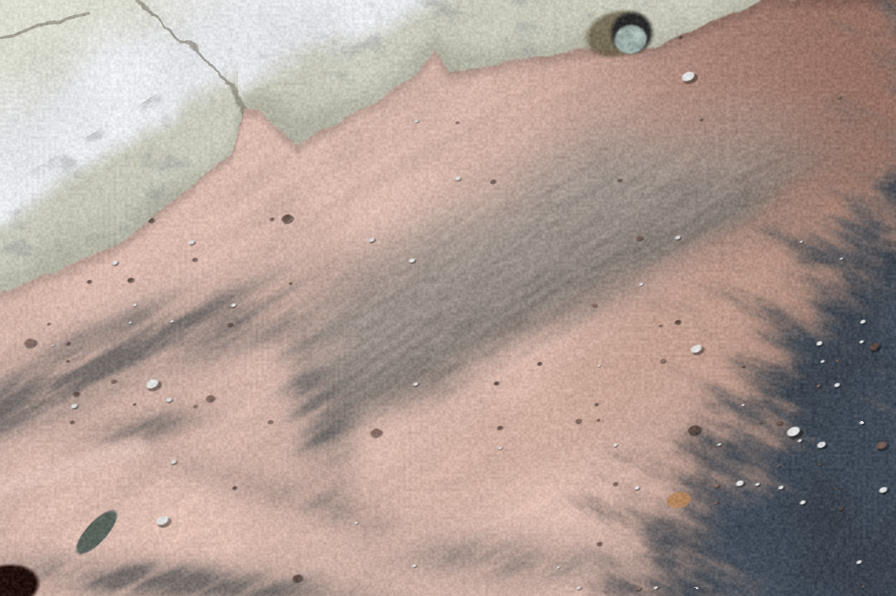
A WebGL 1 fragment shader for this texture:

```glsl
precision highp float;
uniform vec2 u_resolution;

#define PINK_SAND vec3(0.84, 0.715, 0.67)
#define BROWN_SAND vec3(0.56, 0.41, 0.36)
#define GREY_SAND vec3(0.58, 0.55, 0.525)
#define BLUE_SAND vec3(0.22, 0.265, 0.315)
#define PALE_ROCK vec3(0.86, 0.865, 0.82)
#define WHITE_ROCK vec3(0.90, 0.905, 0.92)
#define SHADE_ROCK vec3(0.66, 0.66, 0.60)
#define GRAIN 0.08
#define RIPPLE 0.14
#define SLOPE 0.54

float ramp(float a, float b, float x) { return clamp((x - a) / (b - a), 0.0, 1.0); }

float hash(vec2 p) { return fract(sin(dot(p, vec2(127.1, 311.7))) * 43758.5); }

float corner(vec2 cell, vec2 f) {
  float a = 6.2832 * hash(cell);
  return dot(vec2(cos(a), sin(a)), f);
}

float noise(vec2 p) {
  vec2 i = floor(p), f = p - i, w = f * f * (3.0 - 2.0 * f), e = vec2(1, 0);
  return mix(mix(corner(i, f), corner(i + e, f - e), w.x),
             mix(corner(i + e.yx, f - e.yx), corner(i + 1.0, f - 1.0), w.x), w.y);
}

float fbm(vec2 p) {
  float sum = 0.0, amp = 0.6;
  for (int i = 0; i < 4; i++) {
    sum += amp * noise(p);
    p = p * 2.03 + 17.0;
    amp *= 0.5;
  }
  return sum;
}

vec2 turn(vec2 p, float a) { return vec2(cos(a) * p.x + sin(a) * p.y, cos(a) * p.y - sin(a) * p.x); }

float stain(vec2 p, float x, float y, float rx, float ry, float a) {
  vec2 q = turn(p - vec2(x, y), a) / vec2(rx, ry);
  return exp(-dot(q, q));
}

float oval(vec2 p, vec2 c, vec2 r, float a, float soft) {
  return smoothstep(soft, -soft, (length(turn(p - c, a) / r) - 1.0) * min(r.x, r.y));
}

float line(vec2 p, vec2 a, vec2 b, float w) {
  vec2 d = b - a;
  float t = clamp(dot(p - a, d) / dot(d, d), 0.0, 1.0);
  return 1.0 - smoothstep(0.3 * w, w, length(p - a - d * t));
}

// Foot of the rock ledge as a height over x
float ledge(float x) {
  float h = 0.51 + 0.078 * ramp(0.0, 0.2, x) + 0.157 * ramp(0.2, 0.39, x);
  h += 0.07 * ramp(0.39, 0.41, x) - 0.06 * ramp(0.435, 0.5, x) + 0.108 * ramp(0.5, 0.686, x);
  h += 0.05 * ramp(0.686, 0.73, x) - 0.037 * ramp(0.73, 0.755, x);
  return h + 0.045 * ramp(0.755, 0.98, x) + 0.082 * ramp(1.1, 1.284, x);
}

vec3 sand(vec2 p) {
  vec2 q = turn(p, SLOPE);
  float cloud = fbm(p * 5.0), streak = fbm(q * vec2(5, 32));
  vec3 c = PINK_SAND * (1.0 + 0.1 * cloud + 0.09 * streak);
  c = mix(c, BROWN_SAND, 0.9 * smoothstep(0.75, 1.6, p.x + 0.35 * (p.y - 0.6)));
  c = mix(c, vec3(0.77, 0.63, 0.56), 0.7 * stain(p, 1.13, 0.43, 0.4, 0.08, SLOPE));

  // Rippled grey sheet
  float low = p.y + 0.035 - 0.51 * p.x - 0.04 * cloud;
  float high = 0.51 + 0.3 * ramp(0.5, 1.0, p.x) - p.y;
  float sheet = smoothstep(-0.03, 0.07, low + 0.05 * streak) * smoothstep(-0.06, 0.13, high + 0.06 * cloud);
  sheet *= smoothstep(0.45, 0.6, p.x + 0.08 * streak) * (1.0 - 0.8 * smoothstep(1.2, 1.5, p.x));
  float ripple = RIPPLE * noise(q * vec2(14, 105) + 2.0 * cloud);
  c = mix(c, GREY_SAND * (0.83 + ripple + 0.2 * smoothstep(0.0, 0.22, low)), 0.9 * sheet);

  // Dark drifts and a pale trail
  float drift = 0.9 * stain(p, 0.06, 0.34, 0.19, 0.05, 0.45) + 0.75 * stain(p, 0.36, 0.46, 0.25, 0.055, 0.25);
  drift += 0.75 * stain(p, 0.25, 0.285, 0.09, 0.022, 0.2) + 0.65 * stain(p, 0.53, 0.32, 0.045, 0.13, 0.25);
  drift += 0.4 * stain(p, 0.48, 0.17, 0.19, 0.03, -0.3) + stain(p, 0.31, 0.02, 0.27, 0.032, -0.08);
  drift += 0.5 * stain(p, 0.85, 0.06, 0.2, 0.04, 0.0);
  c = mix(c, vec3(0.39, 0.38, 0.375), clamp(drift * (0.8 + 1.6 * streak), 0.0, 0.85));
  c = mix(c, vec3(0.88, 0.77, 0.73), 0.6 * line(p, vec2(0, 0.18), vec2(0.23, 0.25), 0.025));

  // Blue sand on the right, fringed with grey
  float left = 1.06 + 0.14 * ramp(0.17, 0.33, p.y) + 0.16 * ramp(0.33, 0.63, p.y) + 0.17 * ramp(0.63, 0.75, p.y);
  left = p.x - left + 0.3 * fbm(turn(p, -0.45) * vec2(6, 22)) + 0.14 * fbm(p * 9.0);
  c = mix(c, vec3(0.48, 0.43, 0.41), 0.8 * smoothstep(-0.1, 0.12, left));
  return mix(c, BLUE_SAND * (1.0 + 0.4 * cloud), 0.92 * smoothstep(0.0, 0.22, left));
}

vec3 rock(vec2 p, float above) {
  float cloud = fbm(p * 7.0);
  vec3 c = mix(PALE_ROCK, WHITE_ROCK, smoothstep(0.04, 0.17, 0.25 - abs(p.y - 0.69 - 0.52 * p.x) + 0.1 * cloud));
  float block = p.y - mix(0.63 + 0.62 * p.x, 0.674 + 0.44 * p.x, step(0.4, p.x));
  c = mix(c, vec3(0.78, 0.785, 0.73), smoothstep(0.03, -0.03, block + 0.06 * cloud));
  c = mix(c, SHADE_ROCK, 0.6 * smoothstep(0.06, 0.0, above + 0.05 * cloud));
  c = mix(c, vec3(0.58), 0.4 * smoothstep(0.1, 0.4, fbm(p * vec2(13, 20))) * step(block, 0.05));
  vec2 w = p + 0.015 * fbm(p * 22.0), joint = vec2(0.39, 0.857);
  float crack = line(w, vec2(0.23, 1), joint, 0.004) + line(w, joint, vec2(0.41, 0.81), 0.006);
  crack += line(w, vec2(0, 0.935), vec2(0.15, 0.98), 0.004);
  return mix(c, vec3(0.48, 0.46, 0.41), 0.6 * min(crack, 1.0)) * (1.0 + 0.08 * cloud);
}

// One jittered, shadowed pebble per cell
vec3 pebbles(vec3 c, vec2 p, float size, float density, float soft) {
  vec2 id = floor(p / size);
  float on = step(hash(id + 5.0), density), tone = hash(id + 31.0);
  vec2 at = (id + 0.3 + 0.4 * vec2(hash(id + 11.0), hash(id + 47.0))) * size;
  vec2 r = size * (0.05 + 0.07 * hash(id + 83.0)) * vec2(1.25, 0.8);
  vec3 tint = mix((0.36 + 0.4 * tone) * vec3(1, 0.8, 0.73), vec3(0.88), step(0.5, tone));
  c *= 1.0 - 0.4 * on * oval(p, at + r * vec2(0.4, -0.6), r * 1.15, 0.4, soft);
  return mix(c, tint, on * oval(p, at, r, 0.4, soft));
}

void main() {
  vec2 p = gl_FragCoord.xy / u_resolution.y;
  float soft = 1.0 / u_resolution.y;
  vec3 c = sand(p);

  // Scattered stones
  float busy = 0.05 + 0.25 * stain(p, 1.35, 0.2, 0.3, 0.22, 0.0) + 0.15 * stain(p, 0.2, 0.42, 0.35, 0.15, 0.4);
  c = pebbles(c, p, 0.034, busy, soft);
  c = pebbles(c, p + 0.37, 0.075, busy, soft);
  c = mix(c, vec3(0.7, 0.52, 0.37), oval(p, vec2(1.139, 0.161), vec2(0.02, 0.013), 0.2, soft));
  c = mix(c, vec3(0.35, 0.39, 0.36), oval(p, vec2(0.162, 0.107), vec2(0.047, 0.017), 0.83, soft));
  c = mix(c, vec3(0.13, 0.06, 0.05), oval(p, vec2(0.01, 0.015), vec2(0.055, 0.036), 0.2, 0.004));

  // Ledge, hollow and boulder
  float above = p.y - ledge(p.x) + 0.014 * fbm(p * 18.0);
  c *= 1.0 - 0.15 * smoothstep(-0.025, 0.0, above);
  c = mix(c, rock(p, above), smoothstep(-0.003, 0.003, above));
  c = mix(c, vec3(0.4, 0.36, 0.27), 0.8 * oval(p, vec2(1.035, 0.943), vec2(0.052, 0.037), 0.3, 0.006));
  c = mix(c, vec3(0.16), oval(p, vec2(1.06, 0.945), vec2(0.034), 0.0, 0.006));
  c = mix(c, vec3(0.6, 0.66, 0.64) * (1.0 + 0.6 * fbm(p * 40.0)), oval(p, vec2(1.058, 0.934), vec2(0.027, 0.024), 0.2, 0.003));

  c += GRAIN * (noise(p * 210.0) + 0.6 * noise(p * 97.0));
  gl_FragColor = vec4(c, 1.0);
}
```
